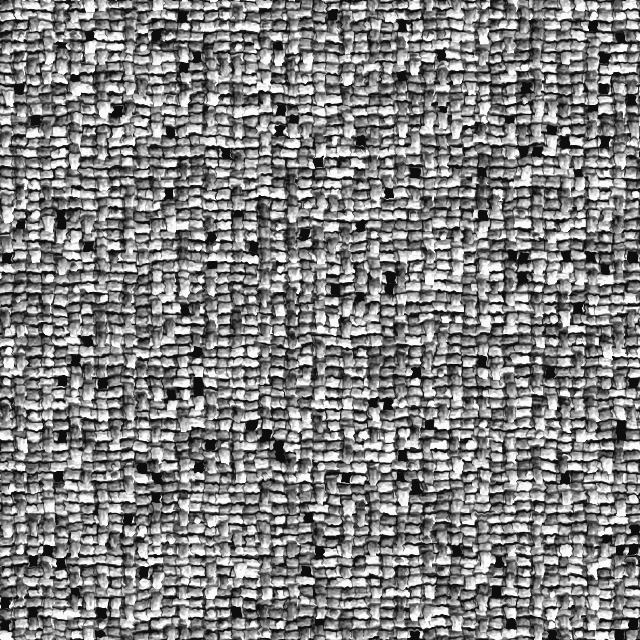
Reproduce this texture procedurally as a WebGL 2 fragment shader.

```glsl
#version 300 es
precision highp float;
// Coarse woven cloth in grey: near-straight rows of plump weft knots, crossed by
// tapered upright warp knots, small beads and a few open black holes. Each knot
// is a rounded box, dim above and bright below, with a shadow cast upward.

uniform vec2 u_resolution;
out vec4 outColor;

const vec2 GRID = vec2(47.0, 61.0);         // knots across and up the canvas
const float ASPECT = GRID.y / GRID.x;       // cell width in cell heights
const float EDGE = 0.06;                    // edge softness, in cell heights
const float CORNER = 0.14;                  // corner radius
const float WAVE = 0.07;                    // waviness of the threads
const float FRAY = 0.20;                    // raggedness of the outlines
const vec2 SHADOW_SHIFT = vec2(-0.09, 0.19);
const float SHADOW_DEPTH = 0.66;
const float HOLE_SHARE = 0.04;
const float BEAD_SHARE = 0.12;
const float WARP_SHARE_ODD = 0.46;          // upright knots in odd columns
const float WARP_SHARE_EVEN = 0.12;         // and in even columns
const float FIBRE_DEPTH = 0.50;
const float GAP_TONE = 0.20;
const float HOLE_TONE = 0.05;
const float CONTRAST = 1.12;
const float LIFT = 0.03;

float hash(vec2 p) {
    vec3 q = fract(p.xyx * vec3(0.1031, 0.1030, 0.0973));
    q += dot(q, q.yzx + 33.33);
    return fract((q.x + q.y) * q.z);
}

float valueNoise(vec2 p) {
    vec2 cell = floor(p);
    vec2 f = fract(p);
    f = f * f * (3.0 - 2.0 * f);
    float low = mix(hash(cell), hash(cell + vec2(1, 0)), f.x);
    float high = mix(hash(cell + vec2(0, 1)), hash(cell + vec2(1, 1)), f.x);
    return mix(low, high, f.y);
}

float roundBox(vec2 p, vec2 halfSize, float corner) {
    vec2 d = abs(p) - halfSize + corner;
    return length(max(d, 0.0)) + min(max(d.x, d.y), 0.0) - corner;
}

float coverage(float dist) {
    return 1.0 - smoothstep(-EDGE, EDGE, dist);
}

// Layered sines bend the rows and columns of the weave.
vec2 bendThreads(vec2 p) {
    vec2 bend = vec2(sin(p.y * 0.83 + 1.7 * sin(p.x * 0.31)),
                     sin(p.x * 1.27 + 2.1 * sin(p.y * 0.23)));
    bend += 0.6 * vec2(sin(p.y * 2.3 + p.x * 0.7), sin(p.x * 2.9 - p.y * 0.6));
    return p + WAVE * bend;
}

// Lays one knot and its shadow over the tone beneath.
float layKnot(float under, vec2 p, vec2 halfSize, float corner, float base, float fibre) {
    float shade = 1.0 - smoothstep(-0.10, 0.14, roundBox(p - SHADOW_SHIFT, halfSize, corner));
    float dist = roundBox(p, halfSize, corner);
    vec2 q = clamp(p / halfSize, -1.0, 1.0);
    float tone = base + 0.14 * q.x - 0.27 * q.y + FIBRE_DEPTH * fibre;
    tone *= mix(0.78, 1.0, smoothstep(0.0, 0.12, -dist));
    return mix(under * (1.0 - SHADOW_DEPTH * shade), tone, coverage(dist));
}

float weave(vec2 p, float fibre, float upright) {
    vec2 home = floor(p);
    float tone = GAP_TONE + 0.3 * fibre;

    // Weft knots, from the top row down.
    for (int j = 1; j >= -1; j--) {
        for (int i = -1; i <= 1; i++) {
            vec2 id = home + vec2(i, j);
            float a = hash(id + 11.3);
            float b = hash(id + 47.9);
            float c = hash(id + 83.1);
            vec2 centre = id + 0.5 + 0.2 * (vec2(a, b) - 0.5);
            centre.y += 0.36 * (hash(vec2(id.x, 5.7)) - 0.5);
            vec2 local = (p - centre) * vec2(ASPECT, 1.0);
            local.y += 0.14 * (c - 0.5) * local.x;
            float halfWidth = mix(0.44, 0.64, b) + 0.18 * step(0.82, c);
            vec2 halfSize = vec2(halfWidth * ASPECT, mix(0.37, 0.50, a));
            tone = layKnot(tone, local, halfSize, CORNER, mix(0.48, 0.96, c), fibre);
        }
    }

    // Holes, beads and upright warp knots lie over the weft.
    for (int j = 1; j >= -1; j--) {
        for (int i = -1; i <= 1; i++) {
            vec2 id = home + vec2(i, j);
            float kind = hash(id + 129.4);
            float a = hash(id + 171.6);
            float b = hash(id + 203.2);
            float warpShare = mix(WARP_SHARE_EVEN, WARP_SHARE_ODD, mod(id.x, 2.0));
            vec2 centre = id + 0.5 + 0.2 * (vec2(a, b) - 0.5);
            vec2 local = (p - centre) * vec2(ASPECT, 1.0);
            if (kind < HOLE_SHARE) {
                float hole = coverage(roundBox(local, vec2(0.44, 0.52), 0.05));
                tone = mix(tone, HOLE_TONE + 0.06 * fibre, hole);
            } else if (kind < HOLE_SHARE + BEAD_SHARE) {
                vec2 halfSize = vec2(mix(0.28, 0.42, b), mix(0.28, 0.38, a));
                tone = layKnot(tone, local, halfSize, 0.26, mix(0.6, 1.0, a), fibre);
            } else if (kind > 1.0 - warpShare) {
                local.x /= 1.0 + 0.3 * clamp(local.y, -1.0, 1.0);
                vec2 halfSize = vec2(mix(0.36, 0.50, a), mix(0.50, 0.80, b));
                tone = layKnot(tone, local, halfSize, CORNER, mix(0.40, 0.92, a), upright);
            }
        }
    }
    return tone;
}

void main() {
    vec2 uv = gl_FragCoord.xy / u_resolution.y;
    vec2 p = bendThreads(uv * GRID);

    // Fine fibres along each thread direction, and frayed outlines.
    float grain = valueNoise(uv * 330.0) - 0.5;
    float fibre = 0.65 * (valueNoise(uv * vec2(110.0, 310.0)) - 0.5) + 0.45 * grain;
    float upright = 0.65 * (valueNoise(uv * vec2(290.0, 110.0) + 57.0) - 0.5) + 0.45 * grain;
    p += FRAY * (vec2(valueNoise(uv * 210.0 + 9.0), valueNoise(uv * 210.0 + 71.0)) - 0.5);

    float tone = 0.5 + LIFT + CONTRAST * (weave(p, fibre, upright) - 0.5);
    outColor = vec4(vec3(clamp(tone, 0.05, 0.98)), 1.0);
}
```
